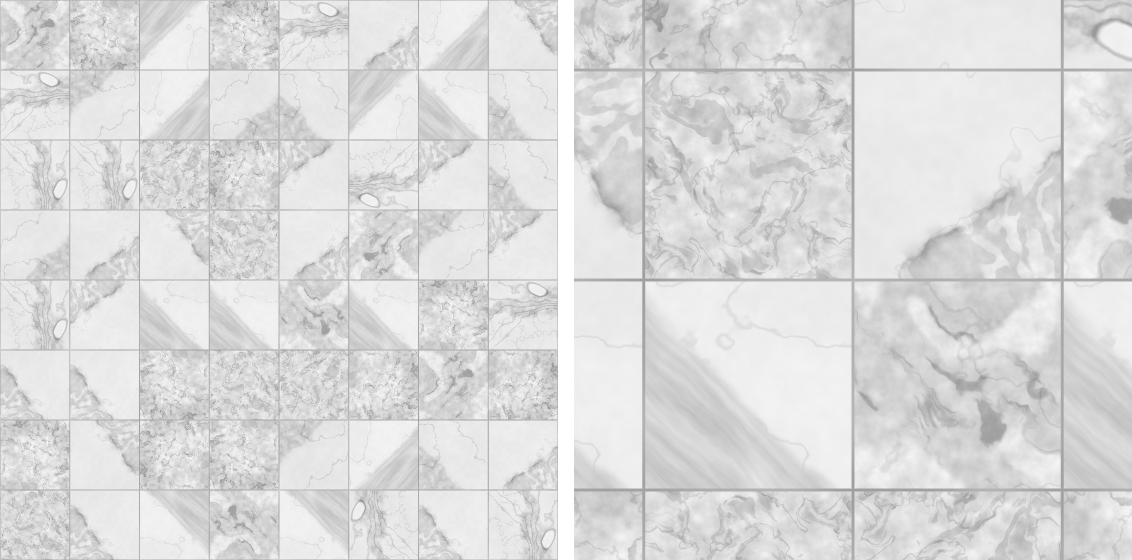
Left: the whole. Right: its middle third, enlarged.
Give the GLSL for this texture, as a Shadertoy shader.

```glsl
float hash(vec2 p) {
    vec3 q = fract(p.xyx * 0.1031);
    q += dot(q, q.yzx + 33.33);
    return fract((q.x + q.y) * q.z);
}

float noise(vec2 p) {
    vec2 i = floor(p), f = fract(p);
    f *= f * (3.0 - 2.0 * f);
    return mix(mix(hash(i), hash(i + vec2(1, 0)), f.x),
               mix(hash(i + vec2(0, 1)), hash(i + 1.0), f.x), f.y);
}

float fbm(vec2 p) {
    float sum = 0.0, amp = 0.52;
    for (int i = 0; i < 5; i++) {
        sum += amp * noise(p);
        p = mat2(1.6, 1.2, -1.2, 1.6) * p + 7.3;
        amp *= 0.5;
    }
    return sum;
}

// Thin crack along the middle contour of the noise
float vein(vec2 p, float width) {
    return 1.0 - smoothstep(0.0, width, abs(fbm(p) - 0.5));
}

// Grey level of one slab; p runs from 0 to 1 over the tile
float marble(vec2 p, int kind) {
    vec2 s = p + float(kind) * 17.3 + 5.0;
    vec2 warp = vec2(fbm(s * 3.0), fbm(s * 3.0 + 40.0)) - 0.5;
    vec2 q = p + 0.4 * warp;
    vec2 diag = vec2(q.x + q.y, q.x - q.y);
    float white = 0.945 - 0.05 * fbm(s * 2.5);
    float grain = fbm(s * 18.0) - 0.5;
    float tone = white;

    if (kind == 0) {
        // Pebbled corner behind a torn diagonal seam
        float d = diag.x - 0.88 + 0.25 * (p.x - p.y) * (p.x - p.y);
        float corner = 1.0 - smoothstep(-0.03, 0.03, d);
        float pebble = smoothstep(0.55, 0.72, noise(mat2(9, 6, -13, 15) * q + 30.0));
        tone = mix(white, 0.82 + 0.08 * pebble + 0.12 * grain, corner);
        tone -= 0.24 * exp(-abs(d) * 24.0) * smoothstep(0.35, 0.65, fbm(s * 11.0));
        tone -= 0.05 * vein(s * 2.0, 0.015) * (1.0 - corner);
    } else if (kind == 1) {
        // Straight streaks along one diagonal half
        float d = p.x + p.y - 0.9 + 0.2 * warp.x;
        float band = 1.0 - smoothstep(-0.06, 0.05, d);
        float streak = fbm(vec2((p.x + p.y) * 17.0 + warp.x * 2.0, (p.x - p.y) * 2.0) + 20.0);
        tone = mix(white + 0.01, 0.72 + 0.19 * streak, band);
        tone -= 0.06 * vein(s * 2.5, 0.03) * (1.0 - band);
    } else if (kind == 2) {
        // Clouded patches in a dark network
        float cloud = smoothstep(0.36, 0.64, fbm(s * 3.5 + warp));
        tone = mix(0.8, 0.91, cloud) + 0.16 * grain;
        tone -= 0.16 * vein(s * 2.4 + warp * 2.0, 0.035) * smoothstep(0.3, 0.6, fbm(s * 6.0));
        tone -= 0.08 * vein(s * 5.0 + 11.0, 0.03);
    } else if (kind == 3) {
        // Branches fanning out beside a pale oval
        float spread = 0.13 + 0.25 * (1.0 - p.y);
        float fan = 1.0 - smoothstep(spread * 0.65, spread, abs(q.x - 0.7 + 0.1 * p.y));
        tone = mix(white, 0.83 + 0.2 * grain, fan);
        for (int i = 0; i < 5; i++) {
            float x = mix(0.72, 0.05 + 0.22 * float(i), q.y * q.y) - 0.07 * float(2 - i);
            tone -= 0.1 * (1.0 - smoothstep(0.0, 0.025, abs(q.x - x)));
        }
        tone -= 0.06 * vein(s * 2.2, 0.015);
        vec2 o = mat2(0.94, 0.34, -0.34, 0.94) * (p - vec2(0.88, 0.3) + 0.1 * warp);
        float oval = length(o * vec2(1.0, 0.5)) - 0.075;
        tone = mix(tone, 0.94, 1.0 - smoothstep(-0.01, 0.01, oval));
        tone -= 0.17 * (1.0 - smoothstep(0.0, 0.016, abs(oval)));
    } else if (kind == 4) {
        // Fine crumpled grain
        tone = 0.865 + 0.17 * grain - 0.1 * vein(s * 6.0 + warp * 4.0, 0.05);
        tone -= 0.1 * smoothstep(0.56, 0.7, fbm(diag * vec2(12.0, 5.0) + 60.0));
    } else if (kind == 5) {
        // Pale boulders between slanted dark flecks
        float boulder = smoothstep(0.45, 0.65, noise(diag * vec2(4.0, 2.6) + 12.0));
        float fleck = smoothstep(0.55, 0.7, fbm(diag * vec2(9.0, 2.5) + 25.0));
        tone = mix(0.83, 0.91, boulder) + 0.13 * grain;
        tone -= 0.16 * fleck * (1.0 - boulder) + 0.06 * vein(s * 3.0, 0.03);
    } else {
        // Soft grey corner and a few hairline cracks
        float d = diag.x - 0.65;
        float corner = 1.0 - smoothstep(-0.08, 0.06, d);
        tone = mix(white - 0.01, 0.82 + 0.18 * grain, corner);
        tone -= 0.12 * exp(-abs(d) * 18.0) * fbm(s * 9.0);
        tone -= 0.09 * vein(s * 1.8, 0.018);
    }
    return tone + 0.03 * grain;
}

void mainImage(out vec4 fragColor, in vec2 fragCoord) {
    vec2 uv = fragCoord / iResolution.xy * 8.0;
    vec2 tile = floor(uv), f = uv - tile;

    // Each tile picks a slab and a quarter turn
    int kind = int(hash(tile + 3.0) * 11.0) % 7;
    int turn = int(hash(tile + 51.0) * 4.0);
    vec2 p = f;
    for (int i = 0; i < turn; i++) p = vec2(p.y, 1.0 - p.x);
    float tone = marble(p, kind) + 0.012 * (hash(tile + 90.0) - 0.5);

    // Thin grout joints
    vec2 edge = min(f, 1.0 - f);
    float pixel = 8.0 / iResolution.y;
    float joint = clamp((0.007 - min(edge.x, edge.y)) / pixel + 0.5, 0.0, 1.0);
    tone = mix(tone, 0.62 + 0.1 * noise(uv * 3.0), joint);

    fragColor = vec4(vec3(clamp(tone, 0.6, 0.96)), 1.0);
}
```
